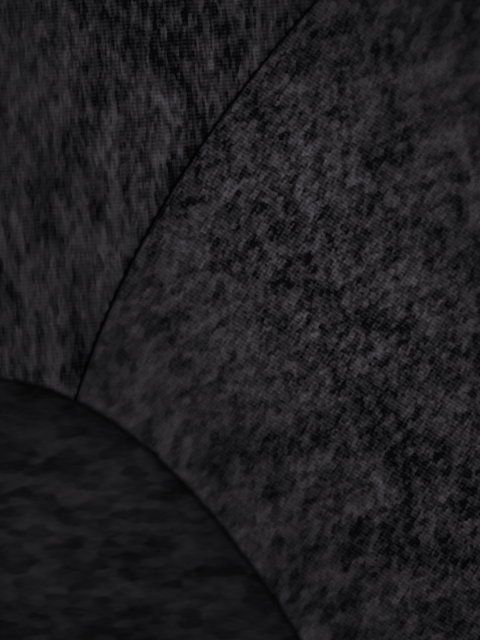
Reproduce this texture procedurally as a Shadertoy shader.

```glsl
// Dark melange knit cloth: three panels meeting at two curved seams.
// Soft cellular flecks, stretched along each panel's grain, make the yarn;
// layered sines make the knit, which fades away from a diagonal focus band.

#define KNIT_PITCH 122.0
#define MOTTLE_SCALE 17.0
#define YARN_SCALE 58.0
#define FIBRE_SCALE 150.0
#define MOTTLE_GAIN 0.26
#define YARN_GAIN 0.50
#define FIBRE_GAIN 0.62
#define KNIT_GAIN 0.15
#define SEAM_WIDTH 0.0042
#define STITCH_RATE 46.0
#define FOCUS_WIDTH 0.34
#define CLOTH_TINT vec3(1.0, 0.975, 1.035)

const float TAU = 6.28318;

vec2 hash2(vec2 cell) {
    vec3 h = fract(cell.xyx * vec3(0.1031, 0.1030, 0.0973));
    h += dot(h, h.yzx + 33.33);
    return fract((h.xx + h.yz) * h.zy);
}

// Soft cellular noise: random shades blended around jittered points, -1..1
float flecks(vec2 q) {
    vec2 cell = floor(q), f = q - cell;
    float sum = 0.0, total = 0.0;
    for (int j = -1; j <= 1; j++)
    for (int i = -1; i <= 1; i++) {
        vec2 o = vec2(i, j);
        vec2 d = o + hash2(cell + o) - f;
        float w = exp(-5.0 * dot(d, d));
        sum += w * (2.0 * hash2(cell + o + 71.0).x - 1.0);
        total += w;
    }
    return sum / total;
}

float bump(vec2 p, vec2 centre, vec2 size) {
    vec2 d = (p - centre) / size;
    return exp(-dot(d, d));
}

// Relative yarn brightness; grain is the thread angle
float cloth(vec2 p, float grain, vec2 stretch, float sharp) {
    vec2 along = vec2(cos(grain), sin(grain));
    vec2 q = vec2(dot(p, along), dot(p, vec2(-along.y, along.x)));
    float mottle = flecks(q * MOTTLE_SCALE * stretch);
    float yarn = flecks(q * YARN_SCALE * stretch + 13.0);
    float fibre = flecks(q * FIBRE_SCALE * stretch + 37.0);
    vec2 k = TAU * KNIT_PITCH * q + 1.1 * vec2(yarn, mottle);
    float knit = sin(k.x) + 0.6 * sin(k.y) + 0.5 * sin(k.x) * sin(0.5 * k.y);
    return 1.0 + MOTTLE_GAIN * mottle
        + YARN_GAIN * yarn * mix(0.75, 1.0, sharp)
        + FIBRE_GAIN * fibre * mix(0.18, 1.0, sharp)
        + KNIT_GAIN * knit * sharp;
}

void mainImage(out vec4 fragColor, in vec2 fragCoord) {
    vec2 p = fragCoord / iResolution.x;

    // Signed distances: shoulder seam (right positive), hem seam (up positive)
    float t = p.y - 0.509;
    float shoulder = (p.x - 0.16 - 0.308 * t - 0.363 * t * t)
        / length(vec2(1.0, 0.308 + 0.726 * t));
    float hem = (p.y - 0.543 + 0.095 * p.x + 1.239 * p.x * p.x)
        / length(vec2(1.0, 0.095 + 2.478 * p.x));
    float upper = smoothstep(-0.006, 0.006, hem);
    float right = smoothstep(-0.004, 0.004, shoulder);

    // Focus runs diagonally from the upper middle to the lower right
    float depth = (dot(p, vec2(0.86, 0.511)) - 0.98) / FOCUS_WIDTH;
    float sharp = exp(-depth * depth);

    // Grain and fleck shape of each panel
    float grain = 1.0;
    vec2 stretch = vec2(0.75, 1.1);
    if (hem < 0.0) {
        grain = 0.06;
        stretch = vec2(0.5, 1.15);
        sharp *= 0.3;
    } else if (shoulder < 0.0) {
        grain = 1.64;
        stretch = vec2(0.48, 1.3);
        sharp = max(sharp, 0.32);
    }
    float yarn = cloth(p, grain, stretch, sharp);

    // Broad light on the panels
    float leftLight = 0.112 + 0.024 * bump(p, vec2(0.18, 0.95), vec2(0.3, 0.4));
    float rightLight = 0.112 + 0.036 * bump(p, vec2(0.64, 0.84), vec2(0.42, 0.48));
    float lowLight = 0.083 + 0.017 * bump(p, vec2(0.14, 0.2), vec2(0.3, 0.22));
    float light = mix(lowLight, mix(leftLight, rightLight, right), upper);
    light *= 1.0 - 0.22 * smoothstep(0.45, 0.9, length((p - vec2(0.55, 0.72)) * vec2(1.0, 0.8)));

    // Shoulder seam: twisted stitch line, soft shadow and raised edge
    float twist = sin(TAU * STITCH_RATE * (p.y + 0.35 * shoulder));
    float width = SEAM_WIDTH * (1.0 + 0.22 * twist);
    float line = exp(-pow(abs(shoulder + 0.0007 * twist) / width, 2.0));
    float shade = 0.72 * line + 0.17 * exp(-abs(shoulder) / 0.018);
    float ridge = bump(vec2(shoulder, 0.0), vec2(0.013, 0.0), vec2(0.007, 1.0));
    light *= 1.0 - upper * shade;
    light *= 1.0 + upper * ridge * (0.16 + 0.07 * twist);

    // Hem seam: blurred fold with a deeper shadow underneath
    float fold = exp(-pow(hem / (1.5 * SEAM_WIDTH), 2.0));
    float under = exp(-abs(hem) / 0.045) * (1.0 - upper);
    float lip = exp(-pow((hem - 0.016) / 0.011, 2.0));
    light *= (1.0 - 0.55 * fold) * (1.0 - 0.36 * under) * (1.0 + 0.10 * lip);

    vec3 colour = CLOTH_TINT * light * max(yarn, 0.25) + vec3(0.004, 0.002, 0.004);
    fragColor = vec4(colour, 1.0);
}
```
